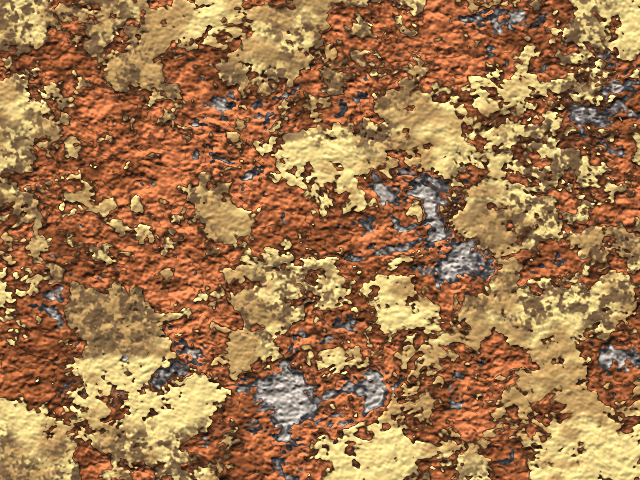
This texture is drawn by a WebGL 1 fragment shader. Its source:

```glsl
precision highp float;
// Weathered sheet: cream paint flaking off rough rust, with bare metal in the deepest pits.
// A layered noise field decides which coat is exposed; the same field gives a relief
// that is lit from above by a directional height difference.
uniform vec2 u_resolution;

const float PAINT_LEVEL = 0.507;
const vec3 CREAM = vec3(0.96, 0.85, 0.55);
const vec3 TAN = vec3(0.75, 0.60, 0.38);
const vec3 GRIME = vec3(0.46, 0.36, 0.25);
const vec3 ORANGE = vec3(0.77, 0.45, 0.28);
const vec3 BROWN = vec3(0.54, 0.31, 0.18);
const vec3 UMBER = vec3(0.26, 0.165, 0.105);
const vec3 SLATE = vec3(0.23, 0.23, 0.24);
const vec3 SILVER = vec3(0.70, 0.66, 0.62);

float hash(vec2 cell) {
  vec3 q = fract(vec3(cell.xyx) * 0.1031);
  q += dot(q, q.yzx + 33.33);
  return fract((q.x + q.y) * q.z);
}

float noise(vec2 p) {
  vec2 cell = floor(p);
  vec2 f = fract(p);
  vec2 w = f * f * (3.0 - 2.0 * f);
  float low = mix(hash(cell), hash(cell + vec2(1.0, 0.0)), w.x);
  float high = mix(hash(cell + vec2(0.0, 1.0)), hash(cell + vec2(1.0, 1.0)), w.x);
  return mix(low, high, w.y);
}

// Normalised sum of up to six rotated octaves
float fbm(vec2 p, float octaves, float gain) {
  float sum = 0.0;
  float total = 0.0;
  float weight = 1.0;
  for (int i = 0; i < 6; i++) {
    if (float(i) >= octaves) break;
    sum += weight * noise(p);
    total += weight;
    weight *= gain;
    p = mat2(1.6, 1.2, -1.2, 1.6) * p + 17.3;
  }
  return sum / total;
}

// Thin winding cracks that appear only in some regions
float cracks(vec2 p) {
  float line = abs(fbm(p * vec2(1.8, 2.8) + 41.0, 5.0, 0.5) - 0.5);
  float region = smoothstep(0.45, 0.62, noise(p * 2.3 + 73.0));
  return region * (1.0 - smoothstep(0.004, 0.020, line));
}

// Positive where paint survives, negative where it has flaked away
float coverage(vec2 p) {
  vec2 warp = vec2(noise(p * 14.0 + 5.0), noise(p * 14.0 + 29.0)) - 0.5;
  float flakes = fbm((p + 0.02 * warp) * vec2(9.5, 11.5) + 11.0, 5.0, 0.76);
  float broad = fbm(p * vec2(3.4, 4.2) + 23.0, 2.0, 0.6) - 0.5;
  return flakes + 0.24 * broad - PAINT_LEVEL - 0.11 * cracks(p);
}

float paintMask(float cover) {
  return smoothstep(-0.014, 0.014, cover);
}

// Zero along the winding creases of the crust
float crease(vec2 p) {
  return abs(fbm(p * vec2(13.0, 22.0) + 57.0, 4.0, 0.68) - 0.5);
}

float surfaceHeight(vec2 p, float cover) {
  float paint = paintMask(cover);
  float grain = fbm(p * vec2(38.0, 52.0) + 3.0, 3.0, 0.8);
  return 0.80 * paint + cover * mix(4.2, 2.2, paint)
       + grain * mix(2.0, 0.8, paint) + crease(p) * mix(3.2, 0.6, paint);
}

vec3 paintColour(vec2 p, float cover) {
  float stain = fbm(p * 6.0 + 91.0, 4.0, 0.65);
  float streak = noise(p * vec2(6.0, 60.0)) - 0.5;
  vec3 colour = mix(TAN, CREAM, smoothstep(0.42, 0.56, stain + 0.16 * streak));
  float grit = fbm(p * 50.0 + 19.0, 3.0, 0.8);
  float dirty = smoothstep(0.44, 0.62, fbm(p * 5.0 + 63.0, 3.0, 0.6));
  colour = mix(colour, GRIME, dirty * smoothstep(0.40, 0.60, grit));
  return colour * mix(0.82, 1.0, smoothstep(0.0, 0.03, cover));
}

vec3 rustColour(vec2 p, float depth) {
  float blotch = fbm(p * 8.0 + 37.0, 4.0, 0.65);
  float speck = fbm(p * 55.0 + 83.0, 3.0, 0.8);
  vec3 colour = mix(BROWN, ORANGE, smoothstep(0.38, 0.60, 0.6 * blotch + 0.4 * speck));
  float exposed = smoothstep(0.0, 0.075, depth + 0.08 * (speck - 0.5));
  float open = smoothstep(0.0, 0.035, crease(p) + 0.04 * (blotch - 0.45));
  return mix(UMBER, colour, exposed * mix(0.45, 1.0, open));
}

vec3 metalColour(vec2 p, float bare) {
  float scuff = fbm(p * 45.0 + 47.0, 3.0, 0.8);
  return mix(SLATE, SILVER, smoothstep(0.01, 0.10, bare + 0.20 * (scuff - 0.5)));
}

void main() {
  vec2 p = gl_FragCoord.xy / u_resolution.y;
  float cover = coverage(p);

  // Coats from the bottom up
  float bare = -cover + 0.60 * (fbm(p * 4.0 + 7.0, 3.0, 0.5) - 0.5) - 0.215;
  vec3 colour = rustColour(p, -cover);
  colour = mix(colour, metalColour(p, bare), smoothstep(-0.015, 0.02, bare));
  colour = mix(colour, paintColour(p, cover), paintMask(cover));

  // Relief lit from the upper left
  vec2 towardLight = 0.0052 * vec2(-0.38, 0.92);
  vec2 ahead = p + towardLight;
  float slope = surfaceHeight(p, cover) - surfaceHeight(ahead, coverage(ahead));
  float light = clamp(1.0 + 0.85 * slope, 0.28, 1.45);
  gl_FragColor = vec4(clamp(colour * light, 0.0, 1.0), 1.0);
}
```
